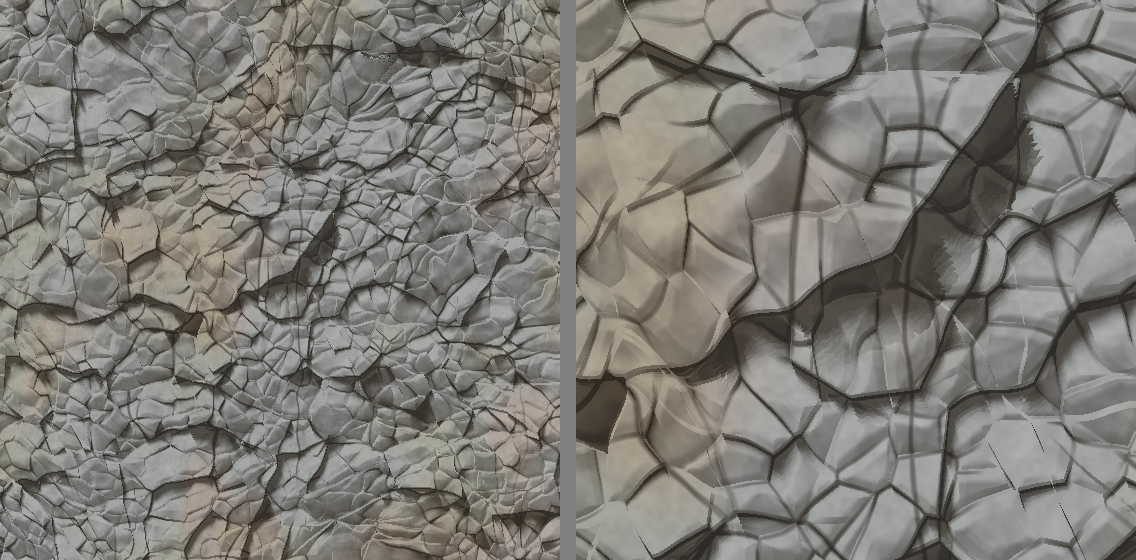
Left: the whole. Right: its middle third, enlarged.
Write a Shadertoy shader that draws this texture.

```glsl
// Weathered grey limestone cliff, broken into chiselled blocks and lit from above.

vec3 hash3(vec2 p) {
    vec3 q = fract(p.xyx * vec3(.1031, .1030, .0973));
    q += dot(q, q.yxz + 33.33);
    return fract((q.xxy + q.yzz) * q.zyx);
}

float noise(vec2 p) {
    vec2 i = floor(p), f = fract(p);
    f = f * f * (3. - 2. * f);
    return mix(mix(hash3(i).x, hash3(i + vec2(1, 0)).x, f.x),
               mix(hash3(i + vec2(0, 1)).x, hash3(i + vec2(1, 1)).x, f.x), f.y);
}

float fbm(vec2 p) {
    float sum = 0., amp = .5;
    for (int i = 0; i < 4; i++) {
        sum += amp * noise(p);
        p = mat2(1.6, 1.2, -1.2, 1.6) * p + 7.3;
        amp *= .5;
    }
    return sum;
}

// One layer of tilted, bevelled stones: x = height, y = distance to the joint
vec2 stones(vec2 p) {
    vec2 cell = floor(p), nearA = vec2(0), nearB = vec2(1), id = cell;
    float best = -9., second = -9., lift = 0.;
    for (int y = -1; y <= 1; y++)
    for (int x = -1; x <= 1; x++) {
        vec2 g = vec2(x, y);
        vec3 r = hash3(cell + g + 100.);
        vec2 d = g + .05 + .9 * r.xy - fract(p);
        float top = .3 * r.z - dot(d, d);
        if (top > best) {
            second = best; nearB = nearA;
            best = top; nearA = d; id = cell + g; lift = r.z;
        } else if (top > second) {
            second = top; nearB = d;
        }
    }
    float joint = (best - second) / (2. * length(nearA - nearB) + .01);
    vec2 tilt = hash3(id + 157.).xy - .5;
    return vec2(.45 * lift - 1.7 * dot(tilt, nearA) + min(joint, .2), joint);
}

// Rock surface: x = height, y = joint of blocks, z = joint of chips
vec3 relief(vec2 p) {
    vec2 bend = vec2(noise(p * 5.), noise(p * 5. + 31.)) - .5;
    vec2 jag = vec2(noise(p * 30. + 9.), noise(p * 30. + 53.)) - .5;
    vec2 q = p + .09 * bend + .014 * jag;
    vec2 ledge = stones(q * vec2(4.3, 4.9) + 3.7);
    vec2 block = stones(mat2(.94, .34, -.34, .94) * q * 12.);
    vec2 chip = stones(mat2(.8, -.6, .6, .8) * q * 29. + 11.);
    float broken = smoothstep(.25, .6, noise(p * 7. + 20.));
    float height = .3 * ledge.x / 4.6 + .65 * block.x / 12.
                 + mix(.2, .85, broken) * chip.x / 29. + .014 * noise(p * 44.);
    return vec3(height, block.y / 12., chip.y / 29. + .002 * (1. - broken));
}

void mainImage(out vec4 fragColor, in vec2 fragCoord) {
    vec2 p = fragCoord / iResolution.y;
    vec2 sun = normalize(vec2(-.38, .92));
    vec3 rock = relief(p);

    // Slope towards the light, held back on sharp rims
    float slope = 1.2 * (relief(p - sun * .0021).x - relief(p + sun * .0021).x) / .0042;
    float lit = clamp(slope / sqrt(1. + slope * slope), -.9, .6);

    // Shadow cast by higher stones
    float shadow = 0., stagger = noise(p * 290.);
    for (int i = 0; i < 14; i++) {
        float t = .003 + .05 * pow((float(i) + stagger) / 14., 1.4);
        shadow = max(shadow, (relief(p + sun * t).x - rock.x - .65 * t) / (t + .012));
    }
    shadow = smoothstep(.05, 1.2, shadow);

    // Thin joints that break off and start again
    float open = smoothstep(.42, .72, noise(p * 21. + 4.));
    float crack = .42 * open * (1. - smoothstep(.0003, .0031, rock.y));
    float split = smoothstep(.35, .7, noise(p * 27. + 71.));
    crack = max(crack, .3 * split * (1. - smoothstep(.0002, .0025, rock.z)));

    // A few long upright fissures
    float run = p.x * 2.6 + .2 * fbm(p * 5.) + .03 * noise(p * 30.);
    float fissure = 1. - smoothstep(.001, .007, abs(fract(run) - .5));
    crack = max(crack, .35 * fissure * smoothstep(.5, .7, noise(p * 4. + 60.)));

    // Tone with stains and grain
    float tone = .55 + .155 * lit + .08 * (fbm(p * 4. + 15.) - .47);
    tone += .1 * (fbm(p * 60.) - .47) + .035 * (noise(p * 260.) - .5);
    tone *= (1. - .55 * shadow) * (1. - crack);
    tone = max(tone, .17);

    // Warm shade, cool light, faint ochre and pink mineral patches
    vec3 color = tone * mix(vec3(1.04, .99, .91), vec3(.99, 1.005, .995), smoothstep(.25, .5, tone));
    float ochre = smoothstep(.48, .7, fbm(p * 6. + 40.));
    float pink = smoothstep(.52, .72, fbm(p * vec2(5., 3.6) + 81.));
    color *= mix(vec3(1), vec3(1., .985, .92), ochre);
    color *= mix(vec3(1), vec3(1.05, .97, .93), pink);
    fragColor = vec4(color, 1);
}
```
